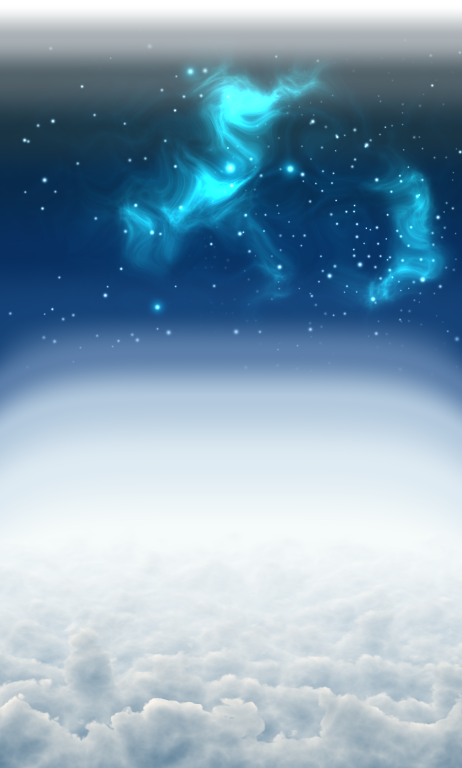
This background is drawn by a Shadertoy shader. Its source:

```glsl
// A starry blue sky with cyan nebula strands, fading through haze into sunlit clouds.
// The sky is a vertical ramp; strands are ridged noise held near curves and segments.
// Stars come from hashed grids, and clouds are banks of billowed gradient noise.

const float NIGHT_LOW = 0.50;

float hash(vec2 p) {
    vec3 q = fract(vec3(p.xyx) * 0.1031);
    q += dot(q, q.yzx + 33.33);
    return fract((q.x + q.y) * q.z);
}

float cornerSlope(vec2 cell, vec2 offset) {
    float angle = 6.2832 * hash(cell);
    return dot(vec2(cos(angle), sin(angle)), offset);
}

float gradientNoise(vec2 p) {
    vec2 i = floor(p), f = fract(p);
    vec2 u = f * f * f * (f * (f * 6.0 - 15.0) + 10.0);
    vec2 e = vec2(1, 0);
    return mix(mix(cornerSlope(i, f), cornerSlope(i + e, f - e), u.x),
               mix(cornerSlope(i + e.yx, f - e.yx), cornerSlope(i + 1.0, f - 1.0), u.x), u.y);
}

// Rounded lumps with sharp creases
float billow(vec2 p) {
    float sum = 0.0, gain = 0.6;
    for (int i = 0; i < 5; i++) {
        sum += gain * abs(gradientNoise(p));
        p = mat2(1.6, 1.2, -1.2, 1.6) * p + 7.3;
        gain *= 0.5;
    }
    return sum;
}

float glow(float dist, float width) {
    return exp(-dist * dist / (width * width));
}

float segmentDistance(vec2 p, vec2 a, vec2 b) {
    vec2 ab = b - a;
    return length(p - a - ab * clamp(dot(p - a, ab) / dot(ab, ab), 0.0, 1.0));
}

// Colour ramp from the top down; w holds the stop depth
vec3 skyRamp(float depth) {
    vec4 stops[11] = vec4[11](
        vec4(1.00, 1.00, 1.00, 0.005), vec4(0.66, 0.69, 0.71, 0.05),
        vec4(0.32, 0.38, 0.41, 0.10), vec4(0.10, 0.20, 0.26, 0.17),
        vec4(0.03, 0.16, 0.29, 0.24), vec4(0.03, 0.18, 0.37, 0.33),
        vec4(0.08, 0.26, 0.47, 0.40), vec4(0.36, 0.50, 0.67, 0.46),
        vec4(0.70, 0.79, 0.87, 0.52), vec4(0.87, 0.92, 0.95, 0.60),
        vec4(0.96, 0.98, 0.98, 0.69));
    vec3 color = stops[0].rgb;
    for (int i = 1; i < 11; i++)
        color = mix(color, stops[i].rgb, smoothstep(stops[i - 1].w, stops[i].w, depth));
    return color;
}

// Where the nebula strands gather
float nebulaDensity(vec2 p) {
    float d = glow(segmentDistance(p, vec2(0.28, 0.90), vec2(0.32, 0.86)), 0.030);
    d += glow(segmentDistance(p, vec2(0.33, 0.86), vec2(0.41, 0.90)), 0.025);
    d += glow(segmentDistance(p, vec2(0.31, 0.86), vec2(0.29, 0.76)), 0.032);
    d += glow(segmentDistance(p, vec2(0.28, 0.75), vec2(0.18, 0.71)), 0.035);
    d += 0.5 * glow(segmentDistance(p, vec2(0.32, 0.71), vec2(0.355, 0.62)), 0.022);
    vec2 ring = p - vec2(0.485, 0.695);
    float rightSide = smoothstep(-0.06, 0.05, ring.x - 0.3 * ring.y);
    return d + 1.1 * rightSide * glow(length(ring * vec2(1.0, 0.85)) - 0.062, 0.022);
}

vec3 nebula(vec2 p) {
    vec2 warp = vec2(gradientNoise(p * 16.0), gradientNoise(p * 16.0 + 40.0));
    float density = nebulaDensity(p + 0.035 * warp);
    float strands = pow(clamp(1.0 - 1.5 * billow(p * 17.0 + warp), 0.0, 1.0), 2.5);
    float haze = glow(length((p - vec2(0.32, 0.78)) * vec2(0.8, 1.2)), 0.17);
    vec3 light = density * (vec3(0.02, 0.18, 0.22) + strands * vec3(0.10, 0.62, 0.62));
    return light + haze * vec3(0.00, 0.06, 0.09) * (0.4 + 2.0 * strands);
}

float starField(vec2 p, float cells, float chance, float radius) {
    vec2 cell = floor(p * cells);
    vec2 jitter = 0.2 + 0.6 * vec2(hash(cell + 11.0), hash(cell + 57.0));
    float size = radius * mix(0.6, 1.2, hash(cell + 83.0));
    return step(hash(cell + 5.0), chance) * glow(length(p - (cell + jitter) / cells), size);
}

vec3 beacon(vec2 p, vec2 center, float size) {
    float r = length(p - center);
    return vec3(0.7, 1.0, 1.0) * glow(r, size) + vec3(0.0, 0.35, 0.42) * glow(r, size * 3.0);
}

// Cloud banks painted from the horizon to the front
vec3 addClouds(vec3 color, vec2 p, float side) {
    for (int i = 0; i < 7; i++) {
        float t = float(i) / 6.0, seed = float(i) * 13.7;
        vec2 q = p * mix(vec2(15, 26), vec2(7.5, 8.5), t) + seed;
        float puffs = billow(q);
        float relief = puffs - billow(q + vec2(-0.06, 0.12));
        float top = mix(0.29, 0.03, t) + 0.07 * t * gradientNoise(vec2(p.x * 6.0, seed));
        float depth = top + mix(0.08, 0.20, t) * puffs - p.y;
        float cover = smoothstep(0.0, mix(0.03, 0.008, t), depth) * mix(0.6, 1.0, t);
        float lit = 0.12 + 0.75 * exp(-max(depth, 0.0) / mix(0.04, 0.055, t)) + 1.6 * relief;
        vec3 shadow = mix(vec3(0.88, 0.92, 0.94), vec3(0.36, 0.50, 0.60), t);
        shadow = mix(shadow, vec3(0.90, 0.93, 0.95), 0.35 * (1.0 - side) * (1.0 - t));
        vec3 sunlit = mix(vec3(0.98, 0.99, 0.99), vec3(0.97, 0.95, 0.92), t);
        color = mix(color, mix(shadow, sunlit, clamp(lit, 0.0, 1.0)), cover);
    }
    return color;
}

void mainImage(out vec4 fragColor, in vec2 fragCoord) {
    vec2 p = fragCoord / iResolution.y;
    float depth = 1.0 - p.y;
    float side = abs(2.0 * fragCoord.x / iResolution.x - 1.0);
    float bulge = 0.045 * pow(side, 5.0) * smoothstep(0.36, 0.48, depth);
    vec3 color = skyRamp(depth - bulge);

    // Night lights fade out into the bright bands
    float night = smoothstep(0.03, 0.14, depth) * (1.0 - smoothstep(0.38, NIGHT_LOW, depth));
    float cluster = glow(length(p - vec2(0.47, 0.72)), 0.13);
    float stars = starField(p, 24.0, 0.28, 0.0024) + 0.7 * starField(p + 3.0, 45.0, 0.13, 0.0017);
    stars += cluster * starField(p + 7.0, 70.0, 0.35, 0.0015);
    vec3 lights = nebula(p) + stars * vec3(0.75, 0.92, 1.0);
    lights += beacon(p, vec2(0.300, 0.781), 0.0048) + beacon(p, vec2(0.378, 0.780), 0.0034);
    lights += beacon(p, vec2(0.248, 0.907), 0.0036) + beacon(p, vec2(0.205, 0.600), 0.0026);
    color += lights * night * (1.0 - 0.5 * color);

    color = addClouds(color, p, side);
    fragColor = vec4(clamp(color, 0.0, 1.0), 1.0);
}
```
